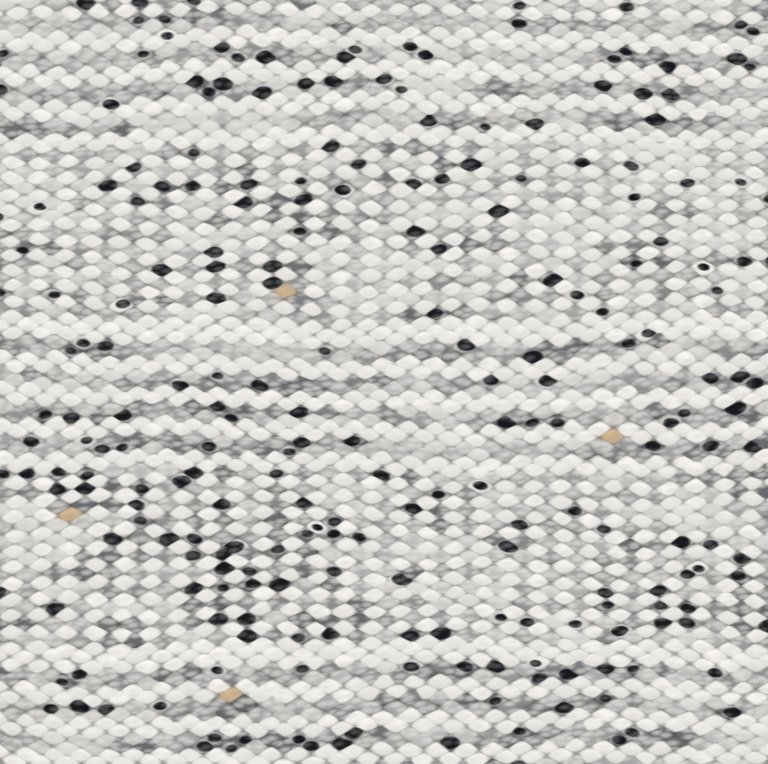
Write a WebGL 1 fragment shader that draws this texture.

```glsl
precision highp float;
uniform vec2 u_resolution;

const vec2 WEAVE = vec2(28.0, 94.0); // stitches per shot, shots per canvas
const vec3 CREAM = vec3(0.945, 0.935, 0.915);
const vec3 GREY = vec3(0.47, 0.475, 0.48);
const vec3 INK = vec3(0.09, 0.095, 0.11);
const vec3 TAN = vec3(0.76, 0.64, 0.48);

float hash(vec2 p) {
  vec3 q = fract(p.xyx * 0.1031);
  q += dot(q, q.yzx + 33.33);
  return fract((q.x + q.y) * q.z);
}

vec2 hash2(vec2 p) {
  return vec2(hash(p + 17.3), hash(p + 71.9));
}

// Cellular noise: distance to the nearest scattered point
float cells(vec2 p) {
  vec2 base = floor(p);
  float nearest = 2.0;
  for (int y = -1; y <= 1; y++) {
    for (int x = -1; x <= 1; x++) {
      vec2 cell = base + vec2(float(x), float(y));
      nearest = min(nearest, distance(p, cell + hash2(cell)));
    }
  }
  return nearest;
}

// Layered sines in 0..1
float waves(vec2 p) {
  float s = sin(p.x + 1.7 * sin(p.y)) + sin(p.y * 1.3 - p.x * 0.6);
  return 0.5 + 0.17 * (s + sin(p.x * 2.3 + p.y * 0.7));
}

// Alternating single shots form columns, alternating pairs form bands
float marledShot(float shot, float height) {
  float columns = step(fract((height - 0.15) / 0.42), 0.57);
  return mod(floor(shot / mix(2.0, 1.0, columns)), 2.0);
}

// Share of grey fibre in one stitch
float greyShare(vec2 id, float marled, float height) {
  float phase = 6.28 * hash(vec2(id.y, 7.0));
  float run = waves(vec2(id.x * 0.45 + phase, id.y * 0.21));
  float depth = mix(1.2, 0.8, height);
  float tone = hash(id + 3.1);
  return clamp(marled * depth * (0.12 + run * (0.35 + tone)) + 0.1 * tone, 0.0, 1.0);
}

// Dark tuft lying off-centre inside a stitch
float tuft(vec2 q, vec2 id, float share) {
  vec2 offset = 0.4 * (hash2(id + 5.7) - 0.5);
  float size = mix(0.35, 0.72, hash(id + 9.4));
  float present = step(hash(id + 41.2), 0.42 * share * share + 0.006);
  return present * (1.0 - smoothstep(size - 0.12, size + 0.18, length(q - offset)));
}

vec3 yarnColor(vec2 q, vec2 id, float fibre, float height) {
  float share = greyShare(id, marledShot(id.y, height), height);
  vec3 color = mix(CREAM, GREY, share * mix(0.45, 1.15, fibre));
  color = mix(color, TAN, 0.8 * step(0.998, hash(id + 63.5)));
  return mix(color, INK, tuft(q, id, share) * mix(0.7, 1.0, fibre));
}

// Rounded yarn lit from above, darkening into the gaps
float yarnShade(vec2 q, float dome) {
  return mix(0.7, 1.0, smoothstep(-0.05, 0.7, dome)) + 0.05 * q.y;
}

vec3 weave(vec2 grid, float fibre) {
  vec3 sum = vec3(0.0);
  float total = 0.0;
  for (int k = -2; k <= 2; k++) {
    float shot = floor(grid.y) + float(k);
    float shift = 0.5 + 0.5 * mod(shot, 2.0);
    for (int m = 0; m <= 1; m++) {
      vec2 id = vec2(floor(grid.x - shift) + float(m), shot);
      vec2 jitter = (hash2(id) - 0.5) * vec2(0.14, 0.45);
      vec2 q = (grid - id - vec2(shift, 0.5) - jitter) / vec2(0.52, 1.05);
      q.y += (hash(id + 28.6) - 0.5) * 0.5 * q.x;
      float dome = 1.0 - dot(q, q) * mix(0.85, 1.15, hash(id + 13.8));
      float weight = exp(10.0 * dome);
      float height = (shot + 0.5) / WEAVE.y;
      sum += weight * yarnColor(q, id, fibre, height) * yarnShade(q, dome);
      total += weight;
    }
  }
  return sum / total;
}

void main() {
  vec2 uv = gl_FragCoord.xy / u_resolution;
  vec2 grid = uv * WEAVE;

  // Hand-woven drift of shots and warps
  grid.y += 0.45 * sin(uv.x * 6.0 + uv.y * 9.0) + 0.2 * sin(uv.x * 23.0 - uv.y * 15.0);
  grid.x += 0.12 * sin(uv.y * 11.0 + uv.x * 4.0);

  // Slanted fibres twisted into the yarn
  vec2 strand = vec2(grid.x * 1.9 + grid.y * 0.35, grid.y * 1.3 - grid.x * 0.9);
  float fibre = smoothstep(0.1, 0.75, cells(strand));

  vec3 color = weave(grid, fibre) * mix(0.97, 1.02, fibre);
  gl_FragColor = vec4(color, 1.0);
}
```
